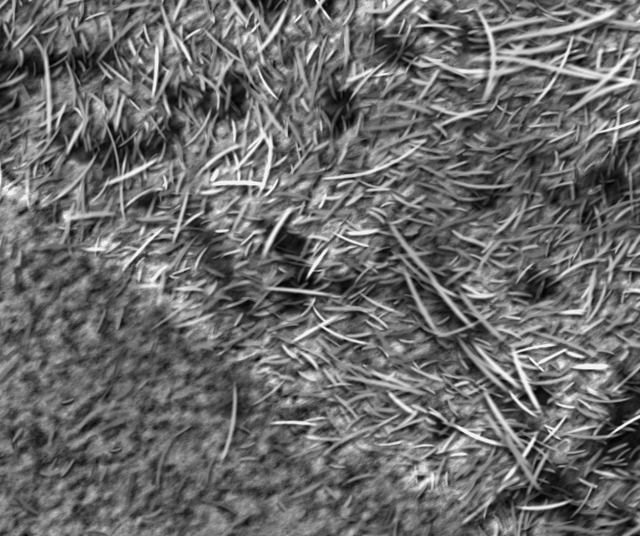
Give the GLSL for this texture, as a Shadertoy shader.

```glsl
const float BASE_TONE = 0.40;
const float SOIL_TONE = 0.31;
const vec2 TRENCH_START = vec2(0.80, 0.50);
const vec2 TRENCH_END = vec2(1.07, 0.03);
const vec2 NEST_CENTRE = vec2(1.04, 0.90);

float hash(vec2 p) {
    vec3 q = fract(p.xyx * vec3(0.1031, 0.1030, 0.0973));
    q += dot(q, q.yzx + 33.33);
    return fract((q.x + q.y) * q.z);
}

float noise(vec2 p) {
    vec2 i = floor(p), f = fract(p);
    f = f * f * (3.0 - 2.0 * f);
    vec2 e = vec2(0.0, 1.0);
    return mix(mix(hash(i), hash(i + e.yx), f.x),
               mix(hash(i + e.xy), hash(i + e.yy), f.x), f.y);
}

float fbm(vec2 p) {
    float sum = 0.0, amp = 0.5;
    for (int i = 0; i < 4; i++) {
        sum += amp * noise(p);
        p = mat2(1.6, 1.2, -1.2, 1.6) * p + 7.3;
        amp *= 0.5;
    }
    return sum / 0.9375;
}

vec2 rotate(vec2 p, float angle) {
    float c = cos(angle), s = sin(angle);
    return vec2(c * p.x + s * p.y, c * p.y - s * p.x);
}

float segmentDistance(vec2 p, vec2 a, vec2 b) {
    vec2 pa = p - a, ba = b - a;
    return length(pa - ba * clamp(dot(pa, ba) / dot(ba, ba), 0.0, 1.0));
}

float glow(float d, float radius) {
    return exp(-d * d / (radius * radius));
}

// Positive on the bare soil, negative among the straw
float soilSide(vec2 p) {
    return 0.66 - 0.75 * p.x - p.y + 0.14 * (noise(p * 7.0) - 0.5);
}

// One bent, tapered stalk with a soft shadow on its lower side
float layStalk(float shade, vec2 q, float len, float width, float bend, float tone) {
    float t = q.x / len;
    q.y -= bend * len * (t * t - 0.3);
    float w = width * (1.0 - 0.3 * min(t * t, 1.0));
    float ends = 1.0 - smoothstep(0.55, 1.0, abs(t));
    float body = ends * (1.0 - smoothstep(0.0, w * 1.7, abs(q.y)));
    float shadow = ends * (1.0 - smoothstep(0.0, w * 2.4, abs(q.y + w * 1.8)));
    return mix(shade * (1.0 - 0.38 * shadow), tone, body);
}

// Jittered grid of stalks that follow a slowly turning flow
float layStraw(float shade, vec2 p, float cell, float width, float density, vec2 tones, float seed) {
    vec2 home = floor(p / cell);
    for (int y = -1; y <= 1; y++)
    for (int x = -1; x <= 1; x++) {
        vec2 id = home + vec2(x, y);
        vec2 key = id + seed * 17.0 + 50.0;
        vec2 centre = (id + vec2(hash(key), hash(key + 91.7))) * cell;
        float soil = smoothstep(-0.02, 0.05, soilSide(centre));
        if (hash(key + 37.1) > density * mix(1.0, 0.14, soil)) continue;
        float angle = 0.75 + 2.4 * (noise(centre * 3.6 + 4.0) - 0.5)
                    + 1.7 * (hash(key + 12.9) - 0.5);
        float len = cell * mix(0.45, 0.9, hash(key + 63.3));
        float bend = 0.4 * (hash(key + 28.4) - 0.5);
        float tone = mix(tones.x, tones.y, hash(key + 75.2)) * mix(1.0, 0.65, soil);
        float thick = width * mix(0.7, 1.3, hash(key + 44.6));
        shade = layStalk(shade, rotate(p - centre, angle), len, thick, bend, tone);
    }
    return shade;
}

// Long stalks lying along the trench
float layBundle(float shade, vec2 p) {
    for (int i = 0; i < 10; i++) {
        vec2 key = vec2(i, 8);
        vec2 centre = mix(TRENCH_START, TRENCH_END, float(i) / 11.0);
        centre += 0.10 * (vec2(hash(key), hash(key + 5.0)) - 0.5);
        float angle = -1.0 + 0.5 * (hash(key + 9.0) - 0.5);
        shade = layStalk(shade, rotate(p - centre, angle), 0.08, 0.0055, 0.08, 0.5 + 0.25 * hash(key + 3.0));
    }
    return shade;
}

// Fan of pale stalks in the upper corner
float layNest(float shade, vec2 p) {
    for (int i = 0; i < 11; i++) {
        vec2 key = vec2(i, 21);
        vec2 centre = NEST_CENTRE + vec2(0.20, 0.16) * (vec2(hash(key), hash(key + 6.0)) - 0.5);
        float angle = 0.5 + 1.5 * (hash(key + 2.0) - 0.5);
        shade = layStalk(shade, rotate(p - centre, angle), 0.085, 0.0055, 0.4 * hash(key + 4.0) - 0.2, 0.78);
    }
    return layStalk(shade, rotate(p - NEST_CENTRE + vec2(0.13, 0.0), -1.5), 0.1, 0.0055, -0.35, 0.8);
}

void mainImage(out vec4 fragColor, in vec2 fragCoord) {
    vec2 p = fragCoord / iResolution.y;
    float side = soilSide(p);
    float soil = smoothstep(-0.02, 0.05, side);
    float patches = fbm(p * 5.0 + 2.0);
    float grain = fbm(rotate(p, 0.6) * vec2(48.0, 82.0)) - 0.5;

    // Hollows between the tufts
    float hollow = smoothstep(0.56, 0.78, fbm(p * 11.0 + 20.0)) * (1.0 - soil);
    hollow = max(hollow, 0.75 * glow(segmentDistance(p, TRENCH_START, TRENCH_END), 0.03));
    hollow = max(hollow, glow(segmentDistance(p, vec2(0.0, 0.87), vec2(0.2, 0.89)), 0.022));
    hollow = max(hollow, 0.75 * glow(segmentDistance(p, vec2(0.35, 0.60), vec2(0.47, 0.41)), 0.022));

    // Ground, then stalks from fine to coarse
    float shade = mix(BASE_TONE, SOIL_TONE, soil) + grain * mix(0.75, 0.55, soil);
    shade *= 1.0 - 0.7 * hollow;
    shade = layStraw(shade, p, 0.028, 0.0032, 0.90, vec2(0.22, 0.74), 1.0);
    shade = layStraw(shade, p, 0.036, 0.0034, 0.90, vec2(0.25, 0.78), 2.0);
    shade = layStraw(shade, p, 0.056, 0.0036, 0.80, vec2(0.32, 0.82), 3.0);
    shade *= 1.0 - 0.5 * hollow;
    shade = layStraw(shade, p, 0.084, 0.0038, 0.60, vec2(0.42, 0.86), 4.0);
    shade = layStraw(shade, p, 0.120, 0.0042, 0.25, vec2(0.55, 0.88), 5.0);
    shade = layNest(layBundle(shade, p), p);
    shade = layStalk(shade, rotate(p - vec2(0.43, 0.21), 1.4), 0.09, 0.0042, 0.15, 0.62);

    // Pale rim of the soil and broad light variation
    shade += glow(side + 0.02, 0.045) * (0.12 + 0.4 * grain);
    shade *= 0.60 + 0.85 * patches;
    shade = 1.17 * (shade + 0.10 * grain) + 0.02;
    fragColor = vec4(vec3(clamp(shade, 0.02, 0.95)), 1.0);
}
```
